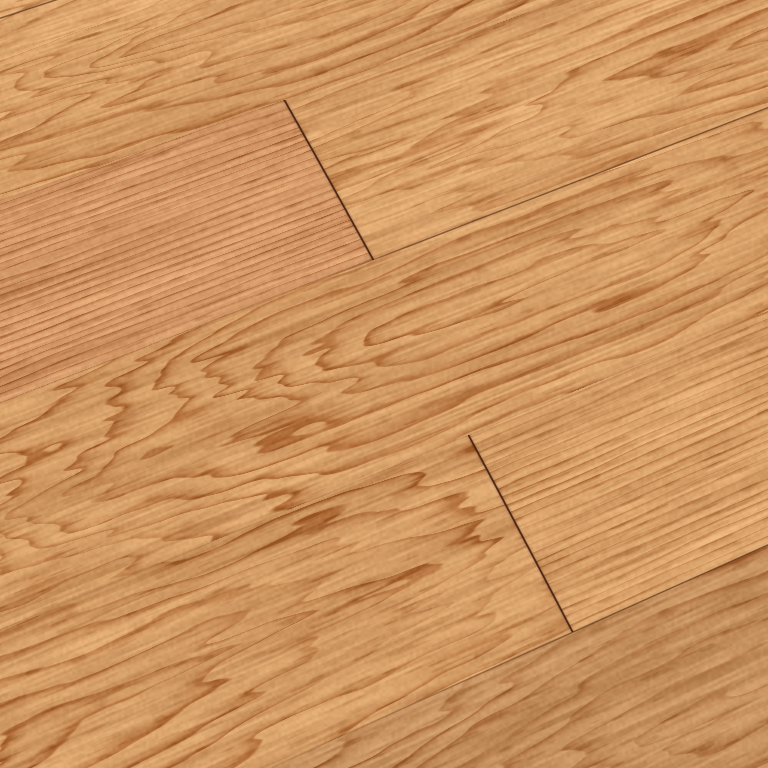
Reproduce this texture procedurally as a WebGL 1 fragment shader.

```glsl
precision highp float;
uniform vec2 u_resolution;

float hash(vec2 p) {
  p = fract(p * vec2(0.1031, 0.1137));
  p += dot(p, p.yx + 33.33);
  return fract((p.x + p.y) * p.x * 7.31 + p.y * 3.7);
}

float noise(vec2 p) {
  vec2 i = floor(p), f = fract(p);
  f = f * f * (3.0 - 2.0 * f);
  return mix(mix(hash(i), hash(i + vec2(1.0, 0.0)), f.x),
             mix(hash(i + vec2(0.0, 1.0)), hash(i + vec2(1.0, 1.0)), f.x), f.y);
}

float fbm(vec2 p) {
  float sum = 0.0, amp = 0.5;
  for (int i = 0; i < 4; i++) {
    sum += amp * noise(p);
    p = p * 2.03 + vec2(17.3, 9.1);
    amp *= 0.5;
  }
  return sum / 0.9375;
}

float line(float dist, float halfWidth, float pixel) {
  return 1.0 - smoothstep(halfWidth - pixel, halfWidth + pixel, dist);
}

void main() {
  vec2 p = gl_FragCoord.xy / u_resolution;
  float pixel = 0.75 / u_resolution.y;

  // Floor axes: along and across the boards, with a slight perspective
  float u = dot(p, vec2(0.925, 0.38));
  float v = dot(p, vec2(-0.38, 0.925));
  v -= (u - 0.72) * (0.02 - 0.1 * v);
  float t = v - 0.169;
  float k = 1.0 + 3.675 * t + 0.78 * t * t;
  float rowScale = 3.675 + 1.56 * t;
  float row = floor(k);
  float x = u - 0.757 + 0.028 * k;
  float y = k - row - 0.5;

  // Staggered planks
  float odd = mod(row, 2.0);
  float run = x / 2.4 + 0.5 * odd;
  float plank = floor(run);
  float straight = 1.0 - step(0.25, mod(row * 0.5 + plank, 2.0));
  float lowest = 1.0 - step(0.0, row);
  float seed = 40.0 * hash(vec2(row + 11.0, plank + 5.0)) + 13.0 * (row + 3.0);
  vec2 g = vec2(x + 3.0, y + seed);

  // Growth rings: a tilted cut gives arches, a far centre gives straight lines
  float wander = y + 0.18 * (fbm(g * vec2(2.0, 1.5)) - 0.5) * (1.0 - 0.8 * straight);
  float centre = mix(0.7 * row - 0.75, 0.15, odd);
  float depth = mix(0.65, 0.85, odd) * (x - centre);
  depth += mix(0.26, 0.45, odd) * (fbm(g * vec2(3.5, 5.0) + 7.0) - 0.5);
  depth += 0.13 * (noise(g * vec2(5.0, 15.0)) - 0.5);
  depth += 0.07 * (noise(g * vec2(8.0, 34.0)) - 0.5);
  float offset = 0.12 * sin(row * 2.3);
  float arches = 10.5 * length(vec2(wander - offset, depth));
  float lines = 25.0 * wander + 1.2 * fbm(g * vec2(3.0, 9.0));
  float ring = fract(mix(arches, lines, straight));
  float band = smoothstep(0.2, 0.9, ring);
  float rim = smoothstep(0.72, 0.92, ring);
  float lateWood = (0.5 * band * band + 0.5 * rim) * (1.0 - smoothstep(0.93, 1.0, ring));
  lateWood *= 0.3 + 1.0 * noise(g * vec2(4.0, 7.0) + 21.0);
  lateWood *= mix(1.0, 0.85, straight);

  // Fine continuous grain lines gather near the plank edges
  float warp = 0.1 * (fbm(g * vec2(2.0, 3.0) + 50.0) - 0.5);
  float grain = noise((g + vec2(0.0, warp)) * vec2(1.6, 44.0) + 4.0);
  float grainLine = smoothstep(0.55, 0.85, grain);
  grainLine *= mix(0.35, 1.0, smoothstep(0.1, 0.45, abs(y)));

  // Fibres, short pores and soft mottling
  float fibre = noise(g * vec2(14.0, 85.0)) - 0.5;
  float pores = smoothstep(0.62, 0.88, noise(g * vec2(34.0, 80.0) + 9.0));
  pores *= 0.4 + 0.6 * band;
  float speckle = noise(p * 250.0) - 0.5;
  float mottle = fbm(g * vec2(2.5, 5.0) + 31.0) - 0.5;

  float tone = 0.78 + 0.14 * (p.y - 0.5);
  tone += straight * mix(0.08, -0.08, 0.5 * row) - 0.12 * lowest;
  tone += 0.32 * fibre + 0.16 * speckle + 0.42 * mottle;
  tone -= 0.55 * lateWood + 0.2 * grainLine + 0.26 * pores;

  vec3 darkOak = vec3(0.63, 0.40, 0.205);
  vec3 lightOak = vec3(0.91, 0.70, 0.48);
  vec3 color = mix(darkOak, lightOak, clamp(tone, -0.2, 1.12));
  color += lateWood * vec3(0.02, -0.012, -0.015);
  color += straight * row * vec3(0.004, -0.003, 0.008);
  color = mix(color, vec3(dot(color, vec3(0.34))), 0.06 * lowest);

  // Long seams: every second one opens up towards the right
  float seam = floor(k + 0.5);
  float seamDist = abs(k - seam) / rowScale;
  float open = (1.0 - mod(seam, 2.0)) * smoothstep(-0.5 + 0.2 * seam, 0.08, x);
  float seamLine = line(seamDist, 0.0009, pixel) * mix(0.1, 0.7, open);
  color = mix(color, vec3(0.34, 0.20, 0.10), seamLine);

  // End joints: a thin dark gap with a faint bevel
  float jointDist = abs(run - floor(run + 0.5)) * 2.4;
  color *= 1.0 - 0.1 * line(jointDist, 0.003, 0.002);
  color = mix(color, vec3(0.26, 0.11, 0.05), 0.9 * line(jointDist, 0.0012, pixel));

  gl_FragColor = vec4(color, 1.0);
}
```
